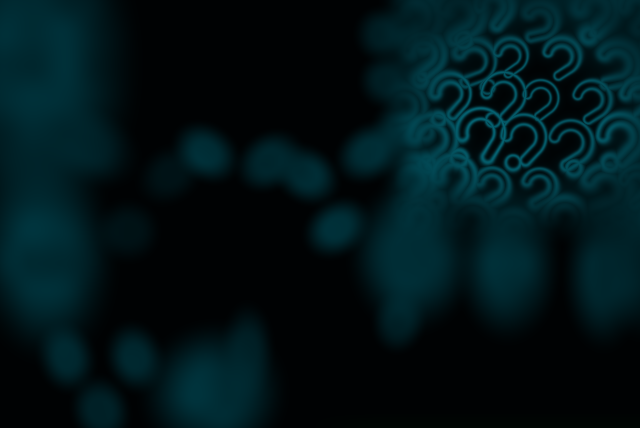
A Shadertoy shader for this background:

```glsl
// Dark teal backdrop: soft out-of-focus glows drift around black hollows,
// while outlined curls and rings sharpen around a focal point at upper right.
// Glows are blurred ellipses; curls are arc distances on a jittered grid.

const vec3 NIGHT = vec3(0.0, 0.008, 0.012);
const vec3 TEAL = vec3(0.0, 0.215, 0.25);
const vec3 LINE_COLOR = vec3(0.02, 0.40, 0.46);
const vec2 FOCUS = vec2(1.24, 0.74);      // sharpest point
const vec2 CELL = vec2(0.112, 0.100);     // curl spacing
const vec2 GRID_START = vec2(0.95, 0.97);
const int COLUMNS = 6;
const int ROWS = 6;
const float CURL_RADIUS = 0.039;
const float TUBE = 0.011;                 // half width of a curl
const float LINE_WIDTH = 0.0042;
const float MAX_BLUR = 0.016;

float hash(vec2 p) {
    return fract(sin(dot(p, vec2(127.1, 311.7))) * 43758.5453);
}

float noise(vec2 p) {
    vec2 i = floor(p), f = fract(p);
    f = f * f * (3.0 - 2.0 * f);
    return mix(mix(hash(i), hash(i + vec2(1, 0)), f.x),
               mix(hash(i + vec2(0, 1)), hash(i + vec2(1, 1)), f.x), f.y);
}

vec2 rotate(vec2 p, float a) {
    float c = cos(a), s = sin(a);
    return vec2(c * p.x + s * p.y, c * p.y - s * p.x);
}

float screen(float a, float b) { return 1.0 - (1.0 - a) * (1.0 - b); }

// Blurred ellipse, tilted counter-clockwise
float glow(vec2 p, vec2 center, vec2 radii, float tilt) {
    return 1.0 - smoothstep(0.35, 1.4, length(rotate(p - center, tilt) / radii));
}

float segment(vec2 p, vec2 a, vec2 b) {
    vec2 d = b - a;
    return length(p - a - d * clamp(dot(p - a, d) / dot(d, d), 0.0, 1.0));
}

// Distance to the spine of an arc with a short tail
float curl(vec2 p) {
    const float HALF_SWEEP = 1.95;
    vec2 q = rotate(p, -0.55);
    q.x = abs(q.x);
    vec2 tip = vec2(sin(HALF_SWEEP), cos(HALF_SWEEP));
    float arc = tip.y * q.x > tip.x * q.y ? length(q - tip * CURL_RADIUS)
                                          : abs(length(q) - CURL_RADIUS);
    float tail = segment(p, vec2(0.60, -0.80) * CURL_RADIUS,
                         vec2(-0.05, -1.35) * CURL_RADIUS);
    return min(arc, tail);
}

float softGlows(vec2 p) {
    // Left bank
    float g = 0.80 * glow(p, vec2(0.08, 0.85), vec2(0.19, 0.31), 0.0);
    g = screen(g, 0.85 * glow(p, vec2(0.10, 0.41), vec2(0.135, 0.20), 0.1));
    g = screen(g, 0.45 * glow(p, vec2(0.21, 0.66), vec2(0.10, 0.07), -0.5));
    g = screen(g, 0.35 * glow(p, vec2(0.30, 0.46), vec2(0.06), 0.0));
    // Wavy string across the middle
    for (int i = 0; i < 5; i++) {
        float t = float(i);
        vec2 c = vec2(0.382 + 0.117 * t + 0.016 * cos(3.1416 * t),
                      0.62 + 0.03 * sin(2.1 * t - 1.2));
        float level = i == 0 ? 0.3 : 0.8;
        g = screen(g, level * glow(p, c, vec2(0.068, 0.053), 0.6 * cos(3.1416 * t)));
    }
    g = screen(g, 0.8 * glow(p, vec2(0.79, 0.468), vec2(0.067, 0.053), 0.6));
    // Lower left cluster
    for (int i = 0; i < 3; i++) {
        vec2 c = vec2(0.156 + 0.08 * float(i), i == 1 ? 0.04 : 0.165);
        g = screen(g, 0.65 * glow(p, c, vec2(0.055, 0.068), 0.3));
    }
    g = screen(g, 0.85 * glow(p, vec2(0.50, 0.08), vec2(0.135, 0.13), 0.5));
    g = screen(g, 0.50 * glow(p, vec2(0.58, 0.18), vec2(0.05, 0.09), 0.0));
    // Rim and skirt of the curl field
    for (int i = 0; i < 4; i++) {
        float t = float(i);
        g = screen(g, 0.55 * glow(p, vec2(0.895 + 0.01 * t * t, 0.92 - 0.11 * t),
                                  vec2(0.052), 0.0));
    }
    for (int i = 0; i < 3; i++) {
        float t = float(i);
        vec2 c = vec2(0.965 + 0.225 * t, 0.40 - 0.02 * t);
        g = screen(g, (0.9 - 0.12 * t) * glow(p, c, vec2(0.115 - 0.02 * t, 0.14), 0.0));
    }
    g = screen(g, 0.6 * glow(p, vec2(0.935, 0.25), vec2(0.05, 0.06), -0.2));
    g = screen(g, 0.6 * glow(p, vec2(1.50, 0.40), vec2(0.07, 0.15), 0.0));
    return g * (0.78 + 0.3 * noise(p * 13.0));
}

// Curl and ring outlines, softer with distance from the focus
float outlines(vec2 p, float blur) {
    float lines = 0.0;
    float width = LINE_WIDTH + MAX_BLUR * blur;
    for (int j = 0; j < ROWS; j++)
    for (int i = 0; i < COLUMNS; i++) {
        vec2 id = vec2(i, j);
        float r1 = hash(id + 3.1), r2 = hash(id + 17.7);
        vec2 center = GRID_START + vec2(id.x + 0.4 * mod(id.y, 2.0), -id.y) * CELL
                    + (vec2(r1, r2) - 0.5) * 0.045;
        vec2 q = rotate(p - center, (r2 - 0.6) * 0.9) / (0.8 + 0.35 * r1);
        float edge = abs(curl(q) - TUBE);
        vec2 ringCenter = center + vec2(0.5 - r2, -0.6) * CELL;
        float ring = abs(length(p - ringCenter) - 0.012 - 0.007 * r1);
        edge = min(edge, ring + 0.1 * step(r1, 0.35));
        float core = exp(-edge * edge / (width * width));
        lines = max(lines, (0.65 + 0.35 * r2) * core + 0.12 * exp(-edge * 90.0));
    }
    return lines;
}

void mainImage(out vec4 fragColor, in vec2 fragCoord) {
    vec2 p = fragCoord / iResolution.y;
    p.x *= 1.5 * iResolution.y / iResolution.x;
    float away = length((p - FOCUS) * vec2(0.9, 1.1));
    float blur = smoothstep(0.11, 0.32, away);
    float field = smoothstep(0.88, 0.98, p.x) * smoothstep(0.42, 0.56, p.y);

    float haze = field * smoothstep(0.10, 0.30, away) * (0.30 + 0.25 * noise(p * 16.0));
    float light = screen(softGlows(p) * smoothstep(0.06, 0.24, away), haze);
    vec3 color = NIGHT + TEAL * light;
    color += LINE_COLOR * outlines(p, blur) * field * mix(0.85, 0.13, blur);
    // Faint green cast along the floor
    color.g += 0.018 * smoothstep(0.7, 0.9, p.x) * (1.0 - smoothstep(0.0, 0.04, p.y));
    fragColor = vec4(color, 1.0);
}
```
